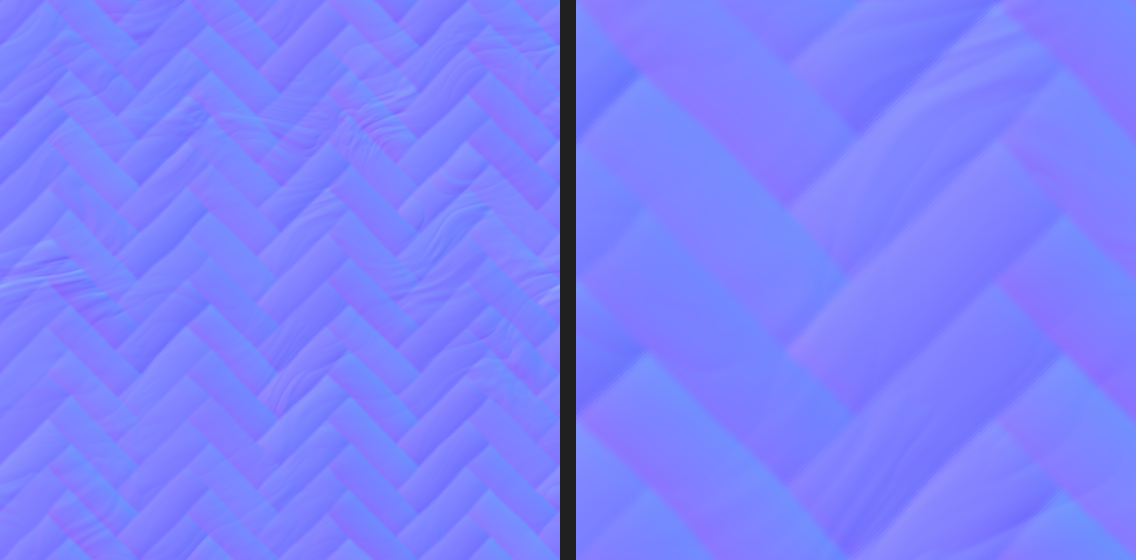
Left: the whole. Right: its middle third, enlarged.
This texture map is drawn by a WebGL 2 fragment shader. Its source:

```glsl
#version 300 es
precision highp float;

uniform vec2 u_resolution;
out vec4 fragColor;

const float ROWS = 12.0;         // planks stacked per canvas height
const float PLANK_LENGTH = 3.0;  // in plank widths; gives 4 zigzags across
const vec3 FLAT_COLOR = vec3(0.493, 0.508, 1.0);

float hash(vec2 p) {
    vec3 q = fract(p.xyx * 0.1031);
    q += dot(q, q.yzx + 33.33);
    return fract((q.x + q.y) * q.z);
}

// Value noise that wraps after a whole number of cells
float noise(vec2 p, float period) {
    vec2 cell = floor(p);
    vec2 f = p - cell;
    f = f * f * f * (f * (f * 6.0 - 15.0) + 10.0);
    vec2 lo = mod(cell, period);
    vec2 hi = mod(cell + 1.0, period);
    float bottom = mix(hash(lo), hash(vec2(hi.x, lo.y)), f.x);
    float top = mix(hash(vec2(lo.x, hi.y)), hash(hi), f.x);
    return mix(bottom, top, f.y);
}

float fbm(vec2 p, float period) {
    float sum = 0.0;
    float weight = 0.57;
    for (int octave = 0; octave < 3; octave++) {
        sum += weight * noise(p, period);
        p = p * 2.0 + 5.0;
        period *= 2.0;
        weight *= 0.5;
    }
    return sum;
}

// Leathery creases, stretched along a whole-number shear so they tile
float wrinkleHeight(vec2 uv) {
    vec2 sheared = vec2(uv.x, 2.0 * uv.y - uv.x);
    vec2 bend = vec2(noise(uv * 7.0, 7.0), noise(uv * 7.0 + 2.0, 7.0));
    float n = fbm(sheared * 8.0 + bend * 2.2, 8.0);
    return abs(2.0 * n - 1.0) + 0.5 * n;
}

vec2 wrinkleSlope(vec2 uv, float gain) {
    vec2 e = vec2(0.002, 0.0);
    float dx = wrinkleHeight(uv + e.xy) - wrinkleHeight(uv - e.xy);
    float dy = wrinkleHeight(uv + e.yx) - wrinkleHeight(uv - e.yx);
    return -gain * vec2(dx, dy) / (2.0 * e.x);
}

// Diagonal plank axes to canvas axes
vec2 toCanvas(vec2 d) {
    return vec2(d.x - d.y, d.x + d.y) * 0.7071;
}

// Herringbone plank: xy = surface slope, z = wrinkle strength
vec3 plankSurface(vec2 uv) {
    vec2 grid = ROWS * vec2(uv.y + uv.x, uv.y - uv.x);
    vec2 cell = floor(grid);
    float k = mod(cell.x - cell.y, 2.0 * PLANK_LENGTH);
    bool rising = k < PLANK_LENGTH;
    float halfLength = 0.5 * PLANK_LENGTH;
    vec2 center = rising
        ? vec2(cell.x - k + halfLength, cell.y + 0.5)
        : vec2(cell.x + 0.5, cell.y + k + 1.0 - 1.5 * PLANK_LENGTH);
    vec2 local = grid - center;
    float across = 2.0 * (rising ? local.y : local.x);
    float along = (rising ? local.x : local.y) / halfLength;

    // Wrapped identity gives each plank its own roundness and tilt
    vec2 id = mod(vec2(center.x - center.y, center.x + center.y), 2.0 * ROWS);
    float roundness = mix(0.07, 0.2, hash(id + 3.7));
    float side = roundness * across * (0.7 + 0.3 * across * across);
    float end = 0.1 * sign(along) * pow(abs(along), 8.0);
    vec2 tilt = (vec2(hash(id + 41.3), hash(id + 87.9)) - 0.5) * vec2(0.07, 0.085);
    float wear = hash(id + 129.1);
    vec2 slope = toCanvas(rising ? vec2(end, side) : vec2(side, end)) + tilt;
    return vec3(slope, mix(0.35, 1.4, wear * wear));
}

// Average of nine nearby samples softens plank borders
vec3 softPlanks(vec2 uv, float radius) {
    vec3 sum = vec3(0.0);
    for (int y = -1; y <= 1; y++) {
        for (int x = -1; x <= 1; x++) {
            sum += plankSurface(uv + radius * vec2(x, y));
        }
    }
    return sum / 9.0;
}

vec3 encodeNormal(vec2 slope) {
    vec3 normal = normalize(vec3(slope, 1.0));
    return FLAT_COLOR + 0.5 * vec3(-normal.x, normal.y, normal.z - 1.0);
}

void main() {
    vec2 uv = gl_FragCoord.xy / u_resolution;

    // Slightly uneven plank edges
    vec2 wobble = vec2(noise(uv * 16.0, 16.0), noise(uv * 16.0 + 7.0, 16.0)) - 0.5;
    vec3 planks = softPlanks(uv + 0.006 * wobble, 0.0026);

    float patches = smoothstep(0.25, 0.75, noise(uv * 9.0 + 3.0, 9.0));
    vec2 creases = wrinkleSlope(uv, 0.0019) * planks.z * mix(0.35, 1.0, patches);
    fragColor = vec4(encodeNormal(planks.xy + creases), 1.0);
}
```
